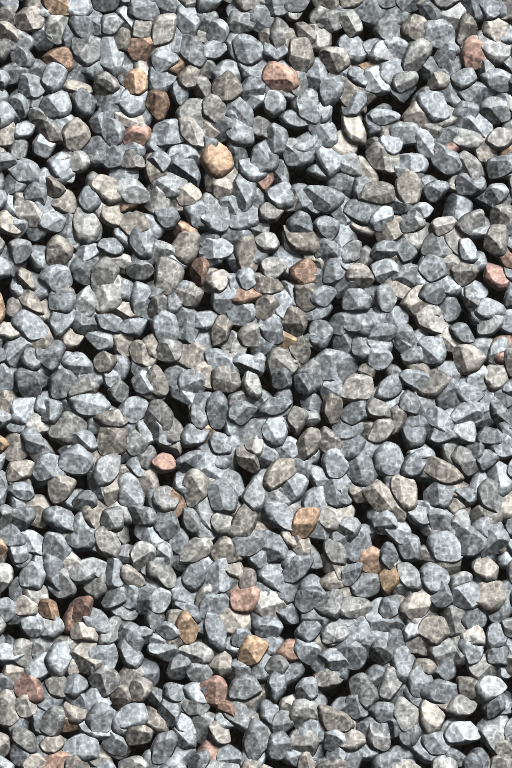
Write a Shadertoy shader that draws this texture.

```glsl
// Crushed grey gravel: two jittered layers of rounded polygon stones, kept by height.
// Each stone is a dome cut by tilted facets, lit from the upper right with short
// cast shadows, and mottled with fine noise and pale veins.

vec3 hash3(vec2 p) {
    vec3 q = fract(p.xyx * vec3(0.1031, 0.1030, 0.0973));
    q += dot(q, q.yxz + 33.33);
    return fract((q.xxy + q.yzz) * q.zyx);
}

float noise(vec2 p) {
    vec2 i = floor(p), f = fract(p);
    f = f * f * (3.0 - 2.0 * f);
    return mix(mix(hash3(i).x, hash3(i + vec2(1, 0)).x, f.x),
               mix(hash3(i + vec2(0, 1)).x, hash3(i + vec2(1, 1)).x, f.x), f.y);
}

// Height of one stone above its base; negative outside its outline.
float stoneHeight(vec2 q, vec2 id) {
    vec3 r = hash3(id + 31.7);
    float turn = r.x * 6.2832, stretch = mix(1.0, 1.28, r.y);
    vec2 axis = vec2(cos(turn), sin(turn));
    vec2 s = vec2(dot(q, axis), dot(q, vec2(-axis.y, axis.x)));
    s *= vec2(1.0 / stretch, stretch) / mix(0.44, 0.66, r.z);

    // Rounded polygon: a high power norm over seven irregular sides.
    float sum = 0.0;
    for (int i = 0; i < 7; i++) {
        vec3 side = hash3(id + float(i) * 7.31 + 3.3);
        float a = (float(i) + 0.6 * side.x) * 0.8976;
        float c = max(dot(s, vec2(cos(a), sin(a))) / mix(0.8, 1.1, side.y), 0.0);
        sum += pow(c, 10.0);
    }
    float d = pow(sum, 0.1);
    if (d > 1.0) return 1.0 - d;

    // Two tilted planes chip flat faces off the dome.
    vec3 t = hash3(id + 57.1), u = hash3(id + 83.9);
    float dome = 0.55 * sqrt(1.0 - d * d * d);
    float chipA = 0.44 + dot(s, t.xy - 0.5) * 0.6;
    float chipB = 0.50 + dot(s, u.xy - 0.5) * 1.1;
    return max(min(dome, min(chipA, chipB)), 0.0);
}

// Finds the topmost stone at p; returns its height, with its id and local position.
float topStone(vec2 p, out vec2 topId, out vec2 topLocal) {
    float best = -0.15;
    topId = vec2(-1);
    topLocal = vec2(0);
    for (int layer = 0; layer < 2; layer++) {
        float l = float(layer);
        vec2 g = p + l * 0.5;
        for (int k = 0; k < 9; k++) {
            vec2 cell = floor(g) + vec2(k % 3, k / 3) - 1.0;
            vec2 id = cell + l * vec2(157, 113) + 20.0;
            vec3 r = hash3(id);
            vec2 q = g - cell - 0.5 - (r.xy - 0.5) * 0.6;
            if (dot(q, q) > 1.1) continue;
            float body = stoneHeight(q, id);
            float h = body + 0.22 * l + 0.24 * r.z;
            if (body > 0.0 && h > best) {
                best = h;
                topId = id;
                topLocal = q;
            }
        }
    }
    return best;
}

vec3 stoneColor(vec2 q, vec2 id) {
    vec3 r = hash3(id + 11.3);
    vec2 m = q + id * 3.7;
    float grain = noise(m * 6.0) * 0.55 + noise(m * 15.0) * 0.45;
    float vein = 1.0 - abs(2.0 * noise(m * 5.0 + 40.0) - 1.0);
    float tone = mix(0.60, 0.86, r.x) + (grain - 0.5) * 0.42;
    tone += 0.16 * smoothstep(0.82, 1.0, vein);
    vec3 tint = mix(vec3(0.965, 1.0, 1.02), vec3(1.03, 1.0, 0.95), smoothstep(0.45, 0.95, r.y));
    if (r.z > 0.965) tint = mix(vec3(1.08, 0.94, 0.78), vec3(1.02, 0.85, 0.80), r.y);
    return tone * tint;
}

vec3 gravel(vec2 p) {
    vec3 light = normalize(vec3(0.32, 0.55, 0.78));
    vec2 id, q, unusedId, unusedLocal;
    float h = topStone(p, id, q);
    if (id.x < 0.0) return vec3(0.075, 0.072, 0.065) * (0.6 + 0.8 * noise(p * 9.0));

    // Surface slope of the winning stone, roughened slightly.
    vec2 e = vec2(0.025, 0.0);
    vec2 slope = vec2(stoneHeight(q + e.xy, id) - stoneHeight(q - e.xy, id),
                      stoneHeight(q + e.yx, id) - stoneHeight(q - e.yx, id)) / 0.05;
    vec2 rough = vec2(noise(p * 11.0), noise(p * 11.0 + 60.0)) - 0.5;
    vec3 n = normalize(vec3(-clamp(slope, -2.5, 2.5) + rough * 0.5, 1.0));

    // Short shadow march, then darkening down in the crevices.
    float shade = 0.0;
    for (int i = 1; i < 3; i++) {
        float t = 0.16 * float(i);
        float blocker = topStone(p + light.xy * t, unusedId, unusedLocal);
        shade = max(shade, smoothstep(0.0, 0.22, blocker - h - light.z * t));
    }
    float lit = max(dot(n, light), 0.0) * (1.0 - 0.8 * shade);
    float open = mix(0.3, 1.0, smoothstep(-0.05, 0.48, h));
    return stoneColor(q, id) * (0.20 + 0.95 * lit) * open;
}

void mainImage(out vec4 fragColor, in vec2 fragCoord) {
    // Four samples per pixel smooth the stone edges.
    vec3 color = vec3(0);
    for (int k = 0; k < 4; k++) {
        vec2 offset = vec2(k % 2, k / 2) * 0.5 - 0.25;
        color += gravel((fragCoord + offset) / iResolution.y * 28.0);
    }
    fragColor = vec4(clamp(color * 0.25, 0.0, 1.0), 1.0);
}
```
